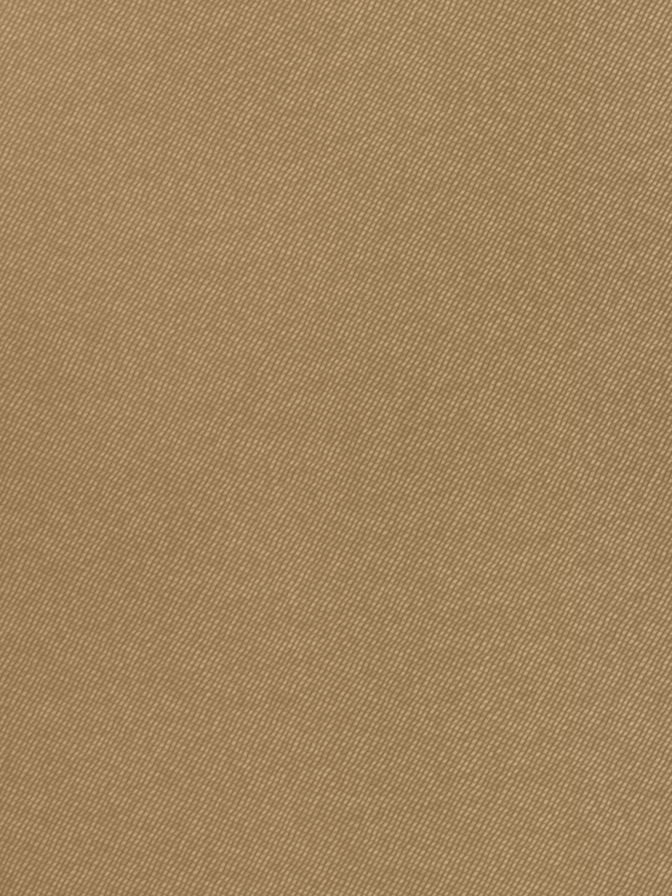
Reproduce this texture procedurally as a WebGL 1 fragment shader.

```glsl
precision highp float;
// Fine tan twill cloth: about 115 steep diagonal ribs across and 88 down,
// each rib broken into short staggered stitches with uneven, grainy yarn.
// The weave is averaged over each pixel, then lit by a soft, uneven sheen.

uniform vec2 u_resolution;

float hash(vec2 p) {
  return fract(sin(dot(p, vec2(127.1, 311.7))) * 43758.5453);
}

float noise(vec2 p) {
  vec2 cell = floor(p);
  vec2 f = fract(p);
  f = f * f * (3.0 - 2.0 * f);
  float low = mix(hash(cell), hash(cell + vec2(1.0, 0.0)), f.x);
  float high = mix(hash(cell + vec2(0.0, 1.0)), hash(cell + vec2(1.0, 1.0)), f.x);
  return mix(low, high, f.y);
}

// Height of the cloth from 0 in the gaps to about 1 on the stitches
float twill(vec2 p) {
  float wobble = 0.6 * noise(p * vec2(9.0, 7.0)) + 0.35 * noise(p * 60.0);
  float rib = 115.0 * p.x - 66.0 * p.y + wobble;
  float ribId = floor(rib);
  float across = rib - ribId;
  float row = 128.0 * p.y + 6.0 * p.x + 0.33 * ribId;

  float ridge = smoothstep(0.0, 0.38, across) * (1.0 - smoothstep(0.62, 1.0, across));
  float stitch = 0.35 + 0.65 * sin(3.14159 * fract(row));
  float yarn = 0.76 + 0.48 * hash(vec2(ribId, floor(row)));
  return ridge * stitch * yarn;
}

void main() {
  // Average a 4 by 4 grid of samples to smooth the fine threads
  float height = 0.0;
  for (int j = 0; j < 4; j++) {
    for (int i = 0; i < 4; i++) {
      vec2 offset = (vec2(float(i), float(j)) + 0.5) / 4.0 - 0.5;
      height += twill((gl_FragCoord.xy + offset) / u_resolution.x) / 16.0;
    }
  }

  vec2 p = gl_FragCoord.xy / u_resolution.x;
  vec2 uv = gl_FragCoord.xy / u_resolution;

  // Ribs stand out more toward the upper right; loose fibres add grain
  float contrast = 0.85 + 0.25 * uv.x + 0.10 * uv.x * uv.y;
  height = 0.48 + (height - 0.48) * contrast;
  height += 0.20 * (noise(p * 260.0) - 0.5);
  vec3 gapColor = vec3(0.546, 0.436, 0.286);
  vec3 threadColor = vec3(0.730, 0.620, 0.470);
  vec3 color = mix(gapColor, threadColor, height);

  // Broad sheen, faint horizontal slubs and a greyer right edge
  float sheen = 0.030 * (uv.y - 0.5) * (1.0 - uv.x) + 0.030 * (abs(uv.y - 0.45) - 0.25);
  float slub = 0.012 * (noise(p * vec2(14.0, 110.0)) - 0.5);
  float mottle = 0.020 * (noise(p * vec2(5.0, 4.0)) - 0.5);
  color += sheen + slub + mottle;
  color += vec3(-0.004, 0.0, 0.012) * (uv.x - 0.5);

  gl_FragColor = vec4(color, 1.0);
}
```
